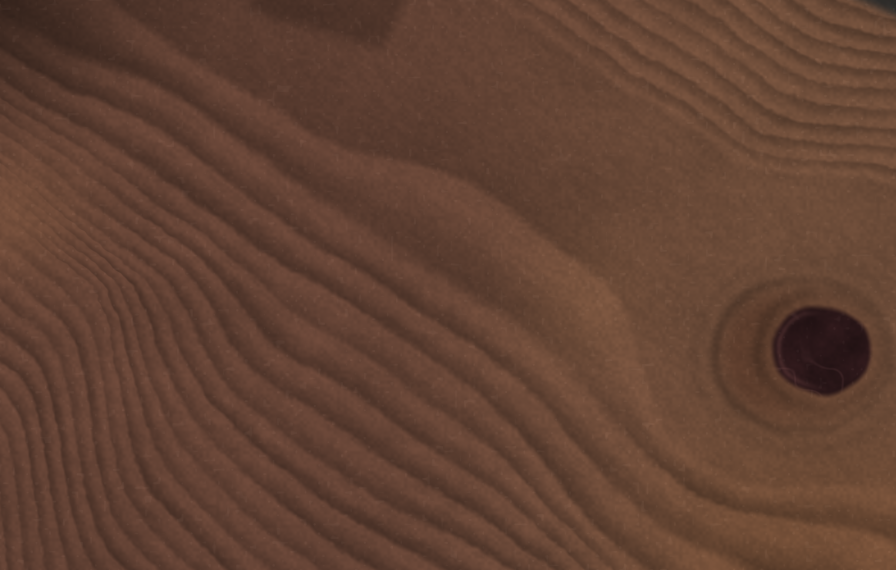
A Shadertoy shader for this texture:

```glsl
// Dim, warm pine board with sweeping growth rings and a dark oval knot.
// Smooth boundary curves in a diagonal frame define a ring field; the wood
// is shaded by that field, broad light gradients and fine fibre noise.

float hash(vec2 p) {
    vec3 q = fract(vec3(p.xyx) * 0.1031);
    q += dot(q, q.yzx + 33.33);
    return fract((q.x + q.y) * q.z);
}

float noise(vec2 p) {
    vec2 i = floor(p), f = fract(p);
    f = f * f * (3.0 - 2.0 * f);
    return mix(mix(hash(i), hash(i + vec2(1, 0)), f.x),
               mix(hash(i + vec2(0, 1)), hash(i + vec2(1, 1)), f.x), f.y);
}

float fbm(vec2 p) {
    float sum = 0.0, amp = 0.5;
    for (int i = 0; i < 4; i++) {
        sum += amp * noise(p);
        p = p * 2.03 + 7.1;
        amp *= 0.5;
    }
    return sum;
}

// Height of a smooth step of size h between a and b
float bend(float u, float a, float b, float h) { return h * smoothstep(a, b, u); }

// Position of v between two boundaries, clamped
float span(float v, float a, float b) { return clamp((v - a) / (b - a), 0.0, 1.0); }

// Soft elliptical spot
float spot(vec2 p, vec2 c, vec2 r) {
    vec2 d = (p - c) / r;
    return exp(-dot(d, d));
}

// Approximate signed distance to an ellipse
float ellipse(vec2 p, vec2 r) {
    float k = length(p / r);
    return k * (k - 1.0) / max(length(p / (r * r)), 0.001);
}

// Ring tone: early wood darkening to a soft late-wood line, uneven per ring
float lateWood(float f, float u) {
    float t = fract(f);
    float line = smoothstep(0.15, 0.85, t) * (1.0 - smoothstep(0.78, 1.0, t));
    return line * (0.55 + 0.8 * noise(vec2(u * 4.0, floor(f) * 7.3)));
}

// Rings below the main boundary: x = late-wood tone, y = distance inside
vec2 lowerRings(float u, float v) {
    float a = -0.11 - bend(u, 0.2, 0.6, 0.025) - bend(u, 0.55, 0.88, 0.105)
            + bend(u, 1.14, 1.42, 0.15) - bend(u, 1.5, 1.82, 0.18);
    float b = 0.035 - bend(u, 0.0, 0.4, 0.075) - bend(u, 0.7, 1.03, 0.028)
            + bend(u, 1.05, 1.4, 0.04) - bend(u, 1.47, 1.88, 0.15);
    float c = 0.125 - bend(u, 0.0, 0.5, 0.04) - bend(u, 0.6, 1.04, 0.032)
            + bend(u, 1.06, 1.5, 0.08);
    float d = 0.22 + bend(u, 0.48, 0.8, 0.10) - bend(u, 0.95, 1.35, 0.06);
    float e = 0.30 + bend(u, 0.40, 0.75, 0.24) + bend(u, 0.7, 1.0, 0.04);
    float f = span(v, a, b) + 2.0 * span(v, b, c) + 4.0 * span(v, c, d)
            + 5.0 * span(v, d, e) + max(v - e, 0.0) / 0.042;
    return vec2(lateWood(f, u), v - a);
}

// Rings in the upper right, same layout
vec2 upperRings(float u, float v) {
    float edge = -0.52 - bend(u, 0.8, 1.05, 0.02) - bend(u, 1.17, 1.48, 0.14);
    float inside = edge - v;
    return vec2(lateWood(max(inside, 0.0) / 0.038, u), inside);
}

// Dark knot with its bark ring and faint pale marks
vec3 addKnot(vec3 col, vec2 p) {
    vec2 q = p + 0.010 * (vec2(noise(p * 22.0), noise(p * 22.0 + 9.0)) - 0.5);
    float halo = ellipse(q - vec2(1.41, 0.623), vec2(0.156, 0.133));
    float core = ellipse(q - vec2(1.44, 0.615), vec2(0.086, 0.076));
    float side = 0.45 + 0.55 * smoothstep(1.46, 1.28, p.x);
    col *= 1.0 - 0.20 * side * exp(-pow(halo / 0.010, 2.0));
    col *= 1.0 - vec3(0.13, 0.18, 0.20) * side * smoothstep(0.01, -0.04, halo);
    col *= 1.0 - 0.20 * side * exp(-pow((core - 0.026) / 0.012, 2.0));
    col *= 1.0 - 0.05 * exp(-pow((halo - 0.035) / 0.012, 2.0));
    vec3 dark = vec3(0.165, 0.088, 0.095) * (0.75 + 0.5 * fbm(p * 28.0));
    float mark = smoothstep(0.05, 0.0, abs(noise(p * 24.0) - 0.5));
    dark += vec3(0.05, 0.035, 0.035) * mark * smoothstep(0.58, 0.66, p.y);
    float rim = exp(-pow((core + 0.010) / 0.005, 2.0));
    dark += vec3(0.09, 0.06, 0.055) * rim * smoothstep(1.46, 1.38, p.x);
    return mix(col, dark, smoothstep(0.008, -0.006, core));
}

void mainImage(out vec4 fragColor, in vec2 fragCoord) {
    vec2 p = fragCoord / iResolution.y;
    p.y = 1.0 - p.y;

    // Diagonal frame: u along the grain, v across it
    float u = dot(p, vec2(0.8, 0.6)), v = dot(p, vec2(-0.6, 0.8));
    float wobble = 0.014 * (noise(p * 8.0) - 0.5) + 0.006 * (noise(p * 30.0) - 0.5)
                 + 0.004 * (noise(p * 110.0) - 0.5);
    vec2 low = lowerRings(u, v + wobble), high = upperRings(u, v + wobble);
    float inLow = smoothstep(-0.010, 0.010, low.y);
    float inHigh = smoothstep(-0.010, 0.010, high.y);

    // Broad colour and light
    vec3 col = mix(vec3(0.390, 0.260, 0.207), vec3(0.438, 0.306, 0.228), smoothstep(0.5, 1.45, p.x));
    col = mix(col, vec3(0.45, 0.30, 0.20), 0.6 * smoothstep(0.6, 1.0, p.y) * smoothstep(0.9, 1.4, p.x));
    col *= 1.0 - 0.05 * smoothstep(0.6, 1.0, p.y) * smoothstep(0.7, 0.0, p.x);
    col += vec3(0.05, 0.036, 0.015) * spot(p, vec2(0.03, 0.37), vec2(0.13, 0.12));
    col += vec3(0.04, 0.03, 0.015) * spot(p, vec2(1.02, 0.53), vec2(0.13, 0.14));

    // Plain band, deepest against the main boundary
    float band = (1.0 - inLow) * (1.0 - inHigh);
    float shade = 0.03 + 0.14 * exp(min(low.y, 0.0) / 0.11) * smoothstep(1.35, 0.95, u);
    col *= 1.0 - band * (shade + 0.05 * exp(min(high.y, 0.0) / 0.03));

    // Growth rings, blurred out around the pale left patch
    float calm = 1.0 - 0.85 * spot(p, vec2(0.0, 0.37), vec2(0.17, 0.14));
    col *= 1.0 + inLow * (0.05 - 0.23 * calm * low.x) + inHigh * (0.04 - 0.19 * high.x);

    // Stain at the top edge, and shadowed corners
    float stain = max(max(p.y - 0.02 - 0.28 * (p.x - 0.44), 0.44 - p.x), p.x + 0.5 * p.y - 0.715);
    col *= 1.0 - 0.19 * smoothstep(0.018, -0.018, stain + wobble);
    col *= 1.0 - 0.40 * spot(p, vec2(0.0), vec2(0.22, 0.17));
    col = mix(col, vec3(0.19, 0.18, 0.17), smoothstep(0.02, -0.01, p.y + 0.45 * (1.52 - p.x)));

    col = addKnot(col, p);

    // Mottling, fibre and small bright flecks
    float fleck = smoothstep(0.78, 1.0, noise(p * 125.0));
    col *= 0.94 + 0.12 * fbm(p * 9.0) + 0.09 * (noise(p * 170.0) - 0.5);
    col *= 1.0 + 0.06 * (noise(vec2(u * 35.0, v * 110.0)) - 0.5);
    col += 0.030 * fleck * vec3(1.0, 0.9, 0.85);
    fragColor = vec4(col, 1.0);
}
```
